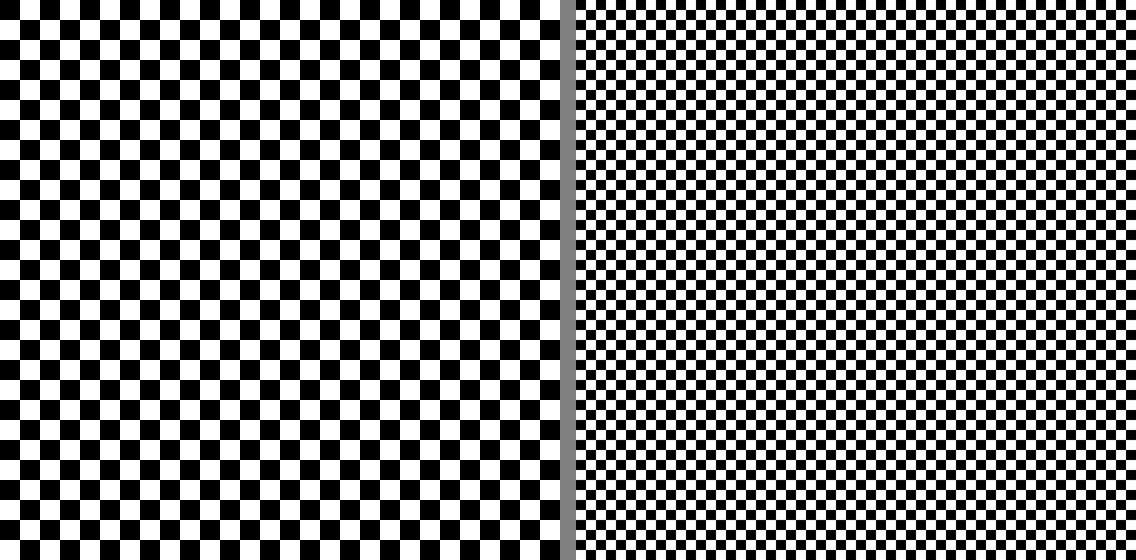
Left: one tile. Right: repeated 2 by 2.
Give the GLSL for this pattern, as a WebGL 1 fragment shader.

```glsl
precision highp float;

uniform vec2 u_resolution;

// Signed distance to the nearest cell edge, positive in even cells
vec2 cellEdgeDistance(vec2 p) {
  return abs(mod(p - 0.5, 2.0) - 1.0) - 0.5;
}

void main() {
  // 28 squares each way: 14 light and dark pairs
  vec2 p = gl_FragCoord.xy / u_resolution * 28.0;
  vec2 pixelSize = 28.0 / u_resolution;

  // Square wave per axis, box-filtered over one pixel
  vec2 wave = clamp(2.0 * cellEdgeDistance(p) / pixelSize, -1.0, 1.0);

  // The product of the two waves alternates white and black
  float checker = 0.5 + 0.5 * wave.x * wave.y;
  gl_FragColor = vec4(vec3(checker), 1.0);
}
```
